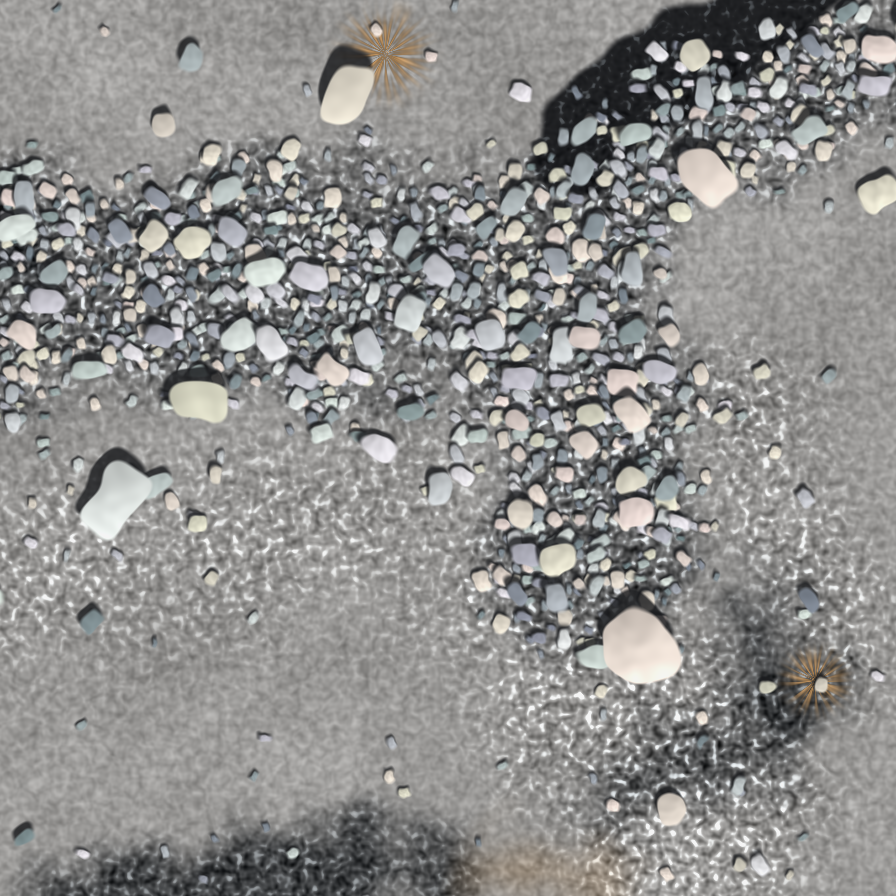
Write a Shadertoy shader that draws this texture.

```glsl
// Sunlit gravel on grey sand, seen from above, with damp hollows and a shadowed bank.
// Noisy bands lay out the ground; gradient noise makes the grit, and jittered
// cell layers scatter shaded stones of growing size, each with its own shadow.

const vec3 SAND = vec3(0.605, 0.600, 0.592);
const vec3 GAP = vec3(0.33, 0.335, 0.34);
const vec3 DAMP = vec3(0.19, 0.20, 0.21);
const vec3 SHADOW = vec3(0.10, 0.105, 0.115);
const vec3 SLATE = vec3(0.43, 0.48, 0.52);
const vec3 CHALK = vec3(0.86, 0.87, 0.87);
const vec3 CREAM = vec3(0.90, 0.85, 0.78);
const vec3 OCHRE = vec3(0.55, 0.42, 0.27);
const vec2 SUN = vec2(0.35, -0.94);
const float SOFT = 0.0016;   // edge blur in canvas units

vec3 hash3(vec2 p) {
    vec3 q = fract(p.xyx * vec3(0.1031, 0.1030, 0.0973));
    q += dot(q, q.yxz + 33.33);
    return fract((q.xxy + q.yzz) * q.zyx);
}

vec2 gradientAt(vec2 cell) {
    float angle = 6.2832 * hash3(cell + 71.0).x;
    return vec2(cos(angle), sin(angle));
}

// Gradient noise, roughly -0.7 to 0.7
float gnoise(vec2 p) {
    vec2 i = floor(p), f = fract(p);
    vec2 u = f * f * f * (f * (f * 6.0 - 15.0) + 10.0);
    vec2 e = vec2(1.0, 0.0);
    float low = mix(dot(gradientAt(i), f), dot(gradientAt(i + e), f - e), u.x);
    float high = mix(dot(gradientAt(i + e.yx), f - e.yx),
                     dot(gradientAt(i + 1.0), f - 1.0), u.x);
    return mix(low, high, u.y);
}

// Ragged capsule from a to b, 1 inside and 0 outside
float band(vec2 p, vec2 a, vec2 b, float radius, float soft, float ragged) {
    vec2 ab = b - a;
    float t = clamp(dot(p - a, ab) / dot(ab, ab), 0.0, 1.0);
    return 1.0 - smoothstep(-soft, soft, length(p - a - ab * t) - radius + ragged);
}

float raggedness(vec2 p) {
    return 0.07 * gnoise(p * 8.0) + 0.035 * gnoise(p * 21.0 + 5.0);
}

float pebbleField(vec2 p) {
    float r = raggedness(p);
    float west = band(p, vec2(0.0, 0.67), vec2(0.50, 0.70), 0.12, 0.05, r);
    float east = band(p, vec2(0.50, 0.70), vec2(0.97, 0.93), 0.07, 0.04, r);
    float south = band(p, vec2(0.62, 0.66), vec2(0.67, 0.38), 0.11, 0.05, r);
    return max(max(west, east), south);
}

float gritField(vec2 p, float r) {
    float west = band(p, vec2(0.0, 0.36), vec2(0.48, 0.43), 0.08, 0.10, r);
    float south = band(p, vec2(0.64, 0.36), vec2(0.78, 0.10), 0.13, 0.09, r);
    float east = band(p, vec2(0.82, 0.52), vec2(0.92, 0.28), 0.06, 0.08, r);
    return max(max(0.65 * west, south), 0.8 * east);
}

float dampField(vec2 p, float r) {
    float east = band(p, vec2(0.82, 0.33), vec2(0.88, 0.21), 0.045, 0.05, r);
    float south = band(p, vec2(0.68, 0.11), vec2(0.87, 0.17), 0.03, 0.05, r);
    float base = band(p, vec2(0.10, -0.02), vec2(0.46, 0.03), 0.06, 0.045, r);
    float west = band(p, vec2(-0.02, 0.75), vec2(0.01, 0.72), 0.035, 0.02, r);
    return max(max(east, 0.75 * south), max(base, west));
}

// Distance to a rounded block, negative inside, in cell units
float stoneShape(vec2 q, vec2 turn, vec2 size) {
    vec2 s = abs(vec2(dot(q, turn), dot(q, vec2(-turn.y, turn.x)))) / size;
    return (pow(dot(s * s, s), 1.0 / 3.0) - 1.0) * min(size.x, size.y);
}

vec3 stoneColor(vec3 h, float pale) {
    vec3 c = mix(SLATE, CHALK, clamp(h.x * 0.95 + pale, 0.0, 1.0));
    c = mix(c, CREAM, step(0.80 - pale, h.y) * 0.75);
    return c + vec3(0.02, -0.01, 0.02) * (h.z - 0.5) * 2.0;
}

// density.x: share inside the pebble field, density.y: share among the boulders
vec3 stoneLayer(vec3 col, vec2 p, float scale, vec2 density, float seed, float pale) {
    vec2 g = p * scale + 0.16 * vec2(gnoise(p * scale * 1.7), gnoise(p * scale * 1.7 + 40.0));
    vec2 home = floor(g);
    float blur = SOFT * scale;
    float mottle = 0.10 * gnoise(g * 4.0);
    for (int j = 1; j >= -1; j--)
    for (int i = -1; i <= 1; i++) {
        vec2 cell = home + vec2(float(i), float(j));
        vec3 h = hash3(cell + seed), k = hash3(cell + seed + 137.0);
        vec2 center = cell + 0.5 + 0.5 * (h.xy - 0.5);
        vec2 at = center / scale;
        float boulders = band(at, vec2(0.04, 0.42), vec2(0.38, 0.57), 0.07, 0.04, 0.0);
        float chance = 0.015 + density.x * pebbleField(at) + density.y * boulders;
        if (h.z > chance) continue;
        float angle = 3.1416 * k.x;
        vec2 turn = vec2(cos(angle), sin(angle));
        vec2 size = mix(0.26, 0.46, k.y) * vec2(1.2, mix(0.65, 1.0, k.z));
        vec2 q = g - center;
        float shade = stoneShape(q + SUN * 0.20, turn, size);
        float body = stoneShape(q, turn, size);
        col = mix(col, SHADOW, 0.82 * (1.0 - smoothstep(-blur, 1.5 * blur, shade)));
        vec3 face = stoneColor(k.yzx, pale) * (1.0 + 0.28 * dot(q, SUN) + mottle);
        col = mix(col, face, 1.0 - smoothstep(-blur, blur, body));
    }
    return col;
}

// Dry grass: thin rays fading away from a root
vec3 tuft(vec3 col, vec2 p, vec2 root, float radius) {
    vec2 d = p - root;
    float rays = gnoise(vec2(atan(d.y, d.x) * 7.0, length(d) * 25.0));
    float fade = 1.0 - smoothstep(0.1 * radius, radius, length(d));
    return mix(col, OCHRE * (0.85 + 1.1 * rays), fade * smoothstep(-0.35, 0.3, rays));
}

void mainImage(out vec4 fragColor, in vec2 fragCoord) {
    vec2 p = fragCoord / iResolution.xy;
    float r = raggedness(p);
    float pebbles = pebbleField(p);
    float grit = max(gritField(p, r), pebbles);
    float damp = dampField(p, r);
    float bank = band(p, vec2(0.645, 0.84), vec2(0.90, 1.03), 0.052, 0.007, 0.5 * r);
    // Ground tones
    vec3 col = SAND + 0.07 * gnoise(p * 5.0) + 0.05 * gnoise(p * 17.0);
    col = mix(col, GAP, 0.75 * pebbles);
    col = mix(col, DAMP, 0.85 * damp);
    col = mix(col, SHADOW, 0.95 * bank);
    col = mix(col, OCHRE, 0.4 * band(p, vec2(0.55, 0.03), vec2(0.66, 0.02), 0.02, 0.05, r));
    // Squiggly grit, strongest in gravel and damp hollows
    vec2 warp = 0.5 * vec2(gnoise(p * 60.0), gnoise(p * 60.0 + 19.0));
    float grain = gnoise(p * 92.0 + warp) + 0.65 * gnoise(p * 170.0 + warp);
    float glint = smoothstep(0.18, 0.60, grain);
    float rough = max(grit, 0.6 * damp);
    col += grain * mix(0.13, 0.42, rough) * (1.0 - 0.7 * bank);
    col += glint * vec3(0.25, 0.27, 0.28) * max(rough, 0.6 * bank);
    // Grass, then stones from small to large
    col = tuft(col, p, vec2(0.43, 0.94), 0.07);
    col = tuft(col, p, vec2(0.91, 0.24), 0.05);
    col = stoneLayer(col, p, 72.0, vec2(0.55, 0.05), 11.0, 0.05);
    col = stoneLayer(col, p, 44.0, vec2(0.50, 0.05), 53.0, 0.08);
    col = stoneLayer(col, p, 25.0, vec2(0.33, 0.04), 97.0, 0.10);
    col = stoneLayer(col, p, 12.0, vec2(0.03, 0.28), 211.0, 0.45);
    fragColor = vec4(clamp(col, 0.05, 0.96), 1.0);
}
```
